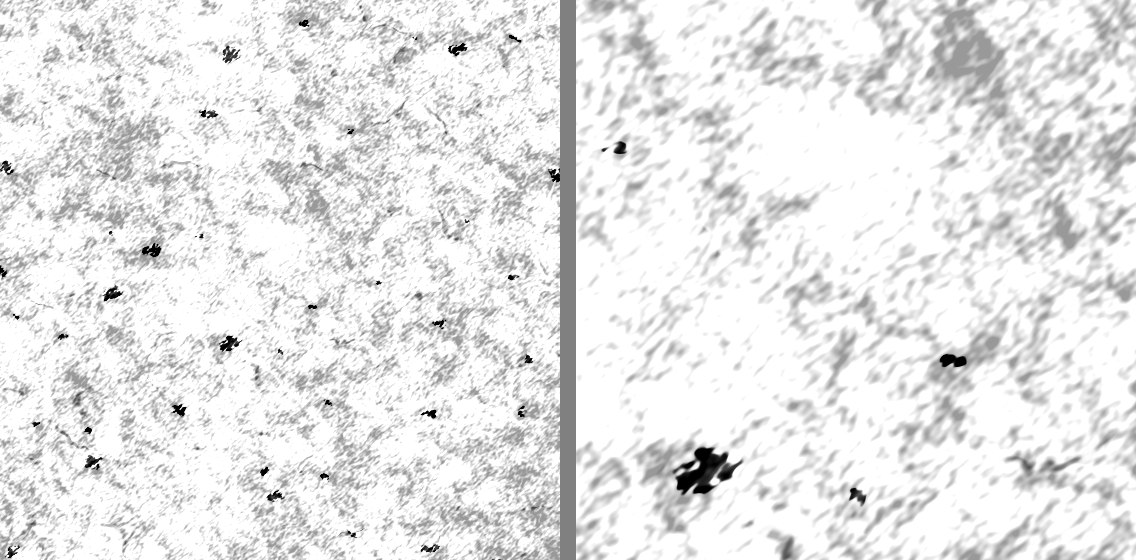
Left, the full canvas; right, a detail of the centre.
Write a Shadertoy shader that draws this texture.

```glsl
#define GRAIN_ANGLE 0.72
#define STREAK_FREQ vec2(75.0, 165.0)
#define SPECK_FREQ vec2(150.0, 260.0)
#define CLUMP_FREQ 42.0
#define PATCH_FREQ 3.2
#define CREASE_FREQ 13.0
#define INK_GAIN 0.46
#define INK_BIAS 0.07
#define INK_MAX 0.40
#define PIT_CELLS 9.0
#define PIT_CHANCE 0.36

// Integer hash giving two values in 0..1
vec2 hash2(vec2 cell) {
    uvec2 v = uvec2(ivec2(cell)) * 1664525u + 1013904223u;
    v.x += v.y * 1664525u;
    v.y += v.x * 1664525u;
    v ^= v >> 16u;
    v.x += v.y * 1664525u;
    v.y += v.x * 1664525u;
    v ^= v >> 16u;
    return vec2(v & 65535u) / 65535.0;
}

float cornerSlope(vec2 cell, vec2 offset) {
    float angle = 6.2832 * hash2(cell).x;
    return dot(vec2(cos(angle), sin(angle)), offset);
}

// Gradient noise, roughly -0.7..0.7
float noise(vec2 p) {
    vec2 i = floor(p), f = p - i;
    vec2 w = f * f * f * (f * (f * 6.0 - 15.0) + 10.0);
    vec2 e = vec2(1.0, 0.0);
    float low = mix(cornerSlope(i, f), cornerSlope(i + e, f - e), w.x);
    float high = mix(cornerSlope(i + e.yx, f - e.yx), cornerSlope(i + 1.0, f - 1.0), w.x);
    return mix(low, high, w.y);
}

// Scattered dark pits: x is the core strength, y the grey halo
vec2 pits(vec2 p) {
    vec2 grid = p * PIT_CELLS, home = floor(grid);
    vec2 result = vec2(0.0);
    for (int y = -1; y <= 1; y++)
    for (int x = -1; x <= 1; x++) {
        vec2 cell = home + vec2(x, y);
        vec2 shape = hash2(cell + 71.0);
        if (shape.x > PIT_CHANCE) continue;
        vec2 d = (grid - cell - hash2(cell + 19.0)) / PIT_CELLS;
        float radius = mix(0.007, 0.019, shape.y * shape.y);
        float dist = length(d * vec2(0.8, 1.2)) / radius;
        result.x = max(result.x, 1.0 - dist);
        result.y = max(result.y, exp(-dist * dist * 0.22));
    }
    return result;
}

void mainImage(out vec4 fragColor, in vec2 fragCoord) {
    vec2 p = fragCoord / iResolution.y;

    // Ragged domain
    vec2 wobble = vec2(noise(p * 24.0 + 5.0), noise(p * 24.0 + 47.0));
    vec2 fray = vec2(noise(p * 75.0 + 13.0), noise(p * 75.0 + 91.0));
    vec2 q = p + 0.018 * wobble + 0.007 * fray;

    // Diagonal grain
    float c = cos(GRAIN_ANGLE), s = sin(GRAIN_ANGLE);
    vec2 along = mat2(c, -s, s, c) * (p + 0.004 * wobble);
    float streak = noise(along * STREAK_FREQ + 31.0);
    float speck = noise(along * SPECK_FREQ + 83.0);

    // Broad patches, clumps and creases between pale stones
    float patches = noise(p * PATCH_FREQ + 8.3) + 0.7 * noise(p * PATCH_FREQ * 2.3 + 3.7);
    float clumps = 0.65 * noise(q * vec2(17.0, 23.0) + 61.0) + 0.8 * noise(q * CLUMP_FREQ + 29.0);
    float crease = 0.16 - abs(noise(q * CREASE_FREQ + 17.0));

    // Grey stain
    vec2 pit = pits(q);
    float height = 0.62 * patches + clumps + crease + 0.95 * streak + 0.7 * speck + 0.4 * pit.y;
    float ink = clamp(INK_GAIN * (height + INK_BIAS), 0.0, INK_MAX);

    // Thin broken cracks
    float crackLine = 1.0 - smoothstep(0.008, 0.035, abs(noise(q * vec2(7.0, 10.0) + 53.0)));
    float crackMask = smoothstep(0.18, 0.42, noise(p * 12.0 + 77.0) + 0.4 * streak);
    ink += 0.3 * crackLine * crackMask;

    // Crumbled black cores
    float core = smoothstep(0.1, 0.5, pit.x + 0.9 * streak + 0.9 * speck);
    ink += 0.75 * core * smoothstep(0.0, 0.25, pit.x);

    fragColor = vec4(vec3(clamp(1.0 - ink, 0.0, 1.0)), 1.0);
}
```
